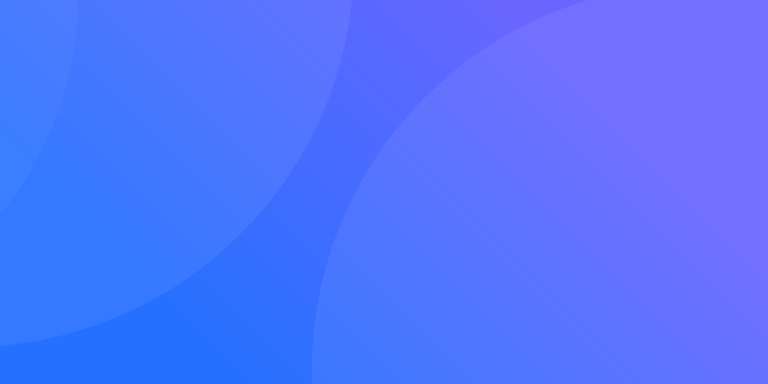
Give the GLSL for this background, as a WebGL 1 fragment shader.

```glsl
precision highp float;

uniform vec2 u_resolution;

// Colours
const vec3 BLUE = vec3(0.150, 0.440, 1.0);
const vec3 VIOLET = vec3(0.412, 0.400, 1.0);
const float VEIL_OPACITY = 0.064;
const float CORNER_OPACITY = 0.032;

// Diagonal ramp, measured as x + y in canvas heights
const float RAMP_START = 0.63;
const float RAMP_END = 2.32;

// Discs: centre x, centre y, radius in canvas heights
const vec3 CORNER_DISC = vec3(-0.695, 1.010, 0.898);
const vec3 LEFT_DISC = vec3(-0.086, 1.104, 1.008);
const vec3 RIGHT_DISC = vec3(1.820, 0.034, 1.008);

// Antialiased coverage of a disc
float discMask(vec2 p, vec3 disc, float pixel) {
  float dist = length(p - disc.xy) - disc.z;
  return 1.0 - smoothstep(-0.75 * pixel, 0.75 * pixel, dist);
}

// Lay a translucent white disc over a colour
vec3 addVeil(vec3 color, vec2 p, vec3 disc, float opacity, float pixel) {
  return mix(color, vec3(1.0), opacity * discMask(p, disc, pixel));
}

void main() {
  float pixel = 1.0 / u_resolution.y;
  vec2 p = gl_FragCoord.xy * pixel;

  // Diagonal gradient
  float ramp = clamp((p.x + p.y - RAMP_START) / (RAMP_END - RAMP_START), 0.0, 1.0);
  vec3 color = mix(BLUE, VIOLET, ramp);

  // Overlapping discs
  color = addVeil(color, p, LEFT_DISC, VEIL_OPACITY, pixel);
  color = addVeil(color, p, CORNER_DISC, CORNER_OPACITY, pixel);
  color = addVeil(color, p, RIGHT_DISC, VEIL_OPACITY, pixel);

  gl_FragColor = vec4(color, 1.0);
}
```
